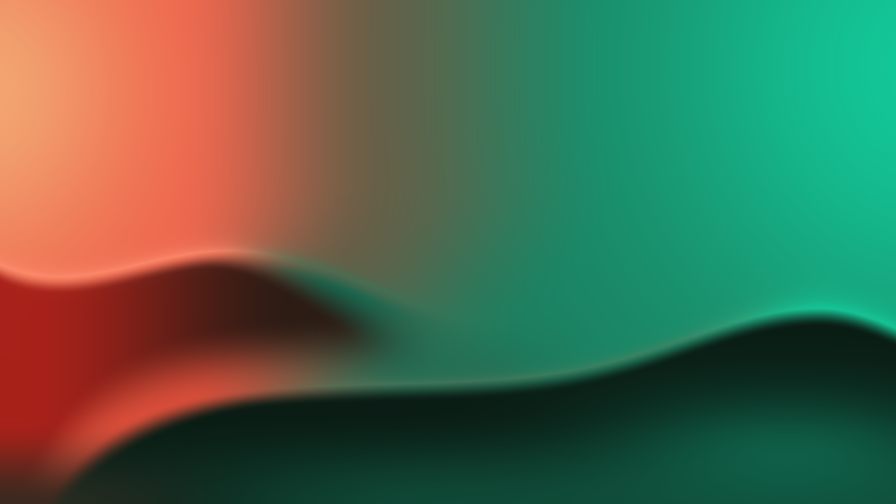
A Shadertoy shader for this background:

```glsl
// Soft dark dunes with glowing crests beneath a coral to emerald gradient sky.

const vec3 PEACH   = vec3(0.95, 0.66, 0.45);
const vec3 CORAL   = vec3(0.93, 0.38, 0.29);
const vec3 OLIVE   = vec3(0.41, 0.36, 0.27);
const vec3 FOREST  = vec3(0.11, 0.48, 0.36);
const vec3 EMERALD = vec3(0.07, 0.80, 0.61);
const vec3 CRIMSON = vec3(0.66, 0.13, 0.10);
const vec3 UMBER   = vec3(0.17, 0.11, 0.08);
const vec3 TEAL    = vec3(0.09, 0.43, 0.33);
const vec3 NIGHT   = vec3(0.04, 0.11, 0.08);

// Bell curve with separate widths left and right of its centre.
float skewBell(float x, float centre, float leftWidth, float rightWidth) {
    float t = (x - centre) / (x < centre ? leftWidth : rightWidth);
    return exp(-t * t);
}

// Elliptical glow.
float glow(vec2 p, vec2 centre, vec2 radius) {
    vec2 q = (p - centre) / radius;
    return exp(-dot(q, q));
}

// Thin light along a crest; height is measured upward from it.
float rim(float height, float above, float below) {
    return exp(-abs(height) / (height > 0.0 ? above : below));
}

float backCrest(float x) {
    return 0.30 + 0.19 * skewBell(x, 0.27, 0.212, 0.235) + 0.139 * exp(-x / 0.11);
}

float frontCrest(float x) {
    return 0.24 + 0.148 * skewBell(x, 0.915, 0.207, 0.153)
                - 0.094 * exp((0.13 - x) / 0.085);
}

vec3 skyColor(vec2 p) {
    // The warm side recedes near the horizon.
    float x = p.x + 0.11 * (1.0 - smoothstep(0.25, 0.65, p.y)) * smoothstep(0.1, 0.4, p.x);
    vec3 color = mix(CORAL, OLIVE, smoothstep(0.19, 0.44, x));
    color = mix(color, FOREST, smoothstep(0.40, 0.70, x));
    color = mix(color, PEACH, 0.95 * glow(p, vec2(-0.02, 0.82), vec2(0.17, 0.36)));
    return mix(color, EMERALD, 0.95 * glow(p, vec2(1.05, 0.87), vec2(0.34, 0.62)));
}

vec3 addBackDune(vec3 color, vec2 p) {
    float height = p.y - backCrest(p.x);
    float fade = 1.0 - smoothstep(0.38, 0.55, p.x);
    float softness = mix(0.035, 0.15, smoothstep(0.22, 0.46, p.x));

    // Teal slope, then the shaded body below it.
    float slope = smoothstep(-0.005, 0.035, -height) * smoothstep(0.25, 0.38, p.x);
    color = mix(color, TEAL, slope * fade);
    vec3 body = mix(CRIMSON, UMBER, smoothstep(0.02, 0.34, p.x));
    float cover = smoothstep(0.0, softness, -height);
    color = mix(color, body, cover * (1.0 - smoothstep(0.37, 0.51, p.x)));

    // Crest light turns from coral to green.
    vec3 light = mix(vec3(1.0, 0.56, 0.44), vec3(0.10, 0.53, 0.40),
                     smoothstep(0.24, 0.35, p.x));
    float strength = mix(0.75, 0.35, smoothstep(0.2, 0.36, p.x)) * fade;
    return mix(color, light, strength * rim(height, 0.014, 0.010));
}

vec3 addValleyHaze(vec3 color, vec2 p) {
    float height = p.y - frontCrest(p.x);
    vec3 haze = mix(vec3(0.86, 0.31, 0.23), vec3(0.14, 0.43, 0.33),
                    smoothstep(0.20, 0.47, p.x));
    float amount = 1.0 - smoothstep(0.0, 0.14, height);
    color = mix(color, haze, 0.95 * amount * (1.0 - smoothstep(0.5, 0.68, p.x)));
    // Shade gathers in the lower left corner.
    float shade = (1.0 - smoothstep(0.0, 0.17, p.y)) * (1.0 - smoothstep(0.12, 0.3, p.x));
    return mix(color, vec3(0.24, 0.16, 0.12), shade);
}

vec3 addFrontDune(vec3 color, vec2 p) {
    float height = p.y - frontCrest(p.x);
    float right = smoothstep(0.72, 0.92, p.x);

    // Pale light along the middle, vivid green on the right.
    vec3 light = mix(vec3(0.38, 0.50, 0.38), vec3(0.08, 0.80, 0.61), right);
    float strength = mix(0.45 * smoothstep(0.25, 0.42, p.x), 0.85, right);
    color = mix(color, light, strength * rim(height, mix(0.010, 0.024, right), 0.012));

    // Dark body with green light rising from below.
    float rise = 1.0 - smoothstep(0.0, 0.19, p.y);
    vec3 body = mix(NIGHT, vec3(0.06, 0.28, 0.21), rise * smoothstep(0.0, 0.5, p.x));
    body = mix(body, vec3(0.06, 0.40, 0.30),
               0.85 * glow(p, vec2(0.88, 0.10), vec2(0.20, 0.12)));
    body = mix(body, vec3(0.15, 0.17, 0.13), rise * rise * (1.0 - smoothstep(0.05, 0.3, p.x)));
    float softness = mix(0.06, 0.036, smoothstep(0.1, 0.3, p.x));
    return mix(color, body, smoothstep(-0.004, softness, -height));
}

void mainImage(out vec4 fragColor, in vec2 fragCoord) {
    vec2 p = fragCoord / iResolution.xy;
    vec3 color = skyColor(p);
    color = addBackDune(color, p);
    color = addValleyHaze(color, p);
    color = addFrontDune(color, p);
    fragColor = vec4(color, 1.0);
}
```
